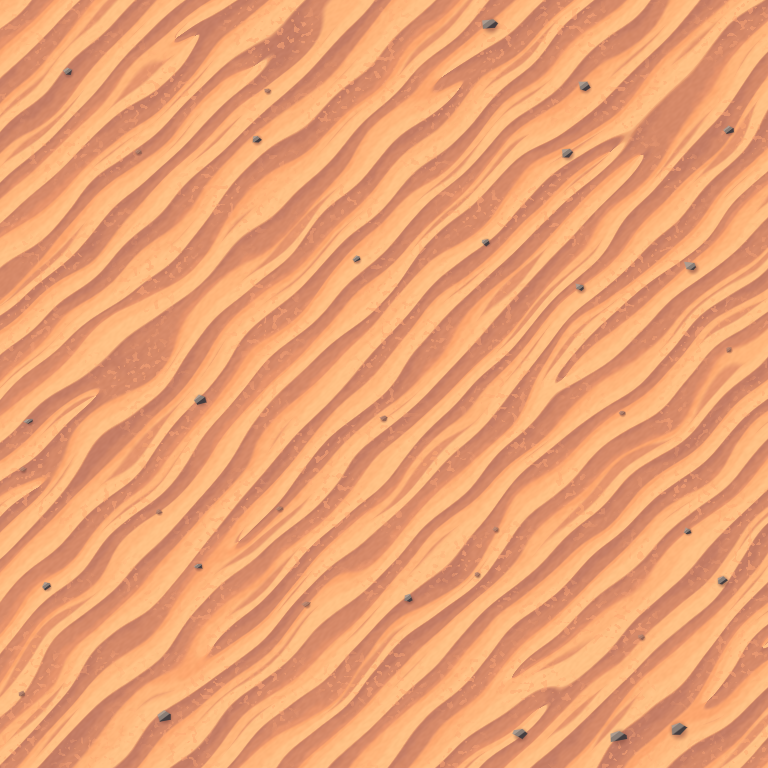
Reproduce this texture procedurally as a Shadertoy shader.

```glsl
// Wind-blown sand: diagonal ripples with sharp crests, mauve lee slopes and small grey stones.
// A warped phase runs across the ripples; scattered dislocations in it make them fork and end.
// Gradient noise varies the ripple widths, cuts thin slivers and lays worn flecks over the sand.

const float TAU = 6.2831853;

vec2 hash2(vec2 p) {
    vec3 h = fract(p.xyx * vec3(0.1031, 0.1030, 0.0973));
    h += dot(h, h.yzx + 33.33);
    return fract((h.xx + h.yz) * h.zy);
}

float cornerSlope(vec2 cell, vec2 offset) {
    float angle = TAU * hash2(cell).x;
    return dot(vec2(cos(angle), sin(angle)), offset);
}

// Gradient noise, roughly -1 to 1
float noise(vec2 p) {
    vec2 i = floor(p), f = p - i;
    vec2 w = f * f * f * (f * (f * 6.0 - 15.0) + 10.0);
    vec2 e = vec2(1, 0);
    float low = mix(cornerSlope(i, f), cornerSlope(i + e, f - e), w.x);
    float high = mix(cornerSlope(i + e.yx, f - e.yx), cornerSlope(i + e.xx, f - e.xx), w.x);
    return 1.5 * mix(low, high, w.y);
}

// x runs along the ripples, y across them towards the lower right
vec2 toRipple(vec2 p) {
    return vec2(dot(p, vec2(0.73, 0.683)), dot(p, vec2(0.683, -0.73)));
}

float ripplePhase(vec2 q) {
    float phase = 21.5 * q.y;
    phase += 0.3 * noise(q * vec2(3.0, 5.0) + 7.0);
    phase += 0.26 * noise(q * vec2(9.0, 13.0) + 31.0);
    // Each dislocation adds or removes one ripple on one side
    for (int i = 0; i < 16; i++) {
        vec2 d = q - toRipple(hash2(vec2(float(i) * 3.7 + 2.0, 19.0)));
        float turn = i % 2 == 0 ? 1.0 : -1.0;
        phase += turn * atan(d.y, 0.3 * d.x) / TAU;
    }
    return phase;
}

vec3 sandColor(vec2 uv) {
    vec2 q = toRipple(uv);
    float t = fract(ripplePhase(q));
    float shadeWidth = 0.47 + 0.25 * noise(q * vec2(7.0, 19.0) + 53.0);
    shadeWidth = clamp(shadeWidth, 0.16, 0.8);
    float mottle = noise(uv * 30.0) + 0.6 * noise(uv * 80.0);

    // Lee slope: darkest below the crest, warmer towards the trough
    float depth = t / shadeWidth + 0.14 * mottle + 0.4 * noise(q * vec2(4.0, 11.0) + 90.0);
    vec3 shade = mix(vec3(0.77, 0.49, 0.395), vec3(0.84, 0.54, 0.41), smoothstep(0.15, 0.55, depth));
    shade = mix(shade, vec3(0.91, 0.58, 0.42), smoothstep(0.8, 1.1, depth));

    // Sunlit slope: peach in the trough, yellow up to the next crest
    float rise = max(smoothstep(shadeWidth, 0.97, t), 1.0 - smoothstep(0.0, 0.04, t));
    rise += 0.07 * mottle + 0.2 * noise(q * vec2(4.0, 8.0) + 17.0);
    vec3 lit = mix(vec3(0.99, 0.65, 0.43), vec3(1.0, 0.71, 0.48), smoothstep(-0.05, 0.15, rise));
    lit = mix(lit, vec3(1.0, 0.755, 0.52), smoothstep(0.45, 0.8, rise));

    // Thin pointed slivers of shade on the sunlit slope
    float sliverWidth = 0.28 * noise(q * vec2(6.0, 17.0) + 140.0) - 0.06;
    float sliver = smoothstep(-0.04, 0.04, sliverWidth - abs(t - 0.5 * shadeWidth - 0.47));
    lit = mix(lit, vec3(0.89, 0.57, 0.42), 0.9 * sliver);

    // Worn flecks gathered in patches
    float patches = smoothstep(-0.3, 0.5, noise(uv * 13.0 + 11.0));
    float fleck = smoothstep(0.3, 0.45, noise(uv * vec2(105.0, 125.0)) + 0.45 * noise(uv * 230.0));
    shade = mix(shade, vec3(0.95, 0.62, 0.45), 0.7 * fleck * patches);
    lit = mix(lit, vec3(0.99, 0.66, 0.45), 0.55 * fleck * patches);

    float inShade = smoothstep(0.0, 0.06, t)
        * (1.0 - smoothstep(shadeWidth - 0.035, shadeWidth + 0.035, t));
    vec3 color = mix(lit, shade, inShade);
    return color + 0.016 * noise(q * vec2(110.0, 260.0));
}

// At most one faceted stone in each cell of a loose grid
vec3 addStone(vec3 sand, vec2 uv, float pixel) {
    vec2 cell = floor(uv * 7.0);
    vec2 place = hash2(cell + 41.0), traits = hash2(cell + 83.0);
    if (traits.x > 0.65) return sand;
    vec2 d = uv - (cell + 0.15 + 0.7 * place) / 7.0;
    float size = mix(0.0035, 0.0105, traits.y * traits.y);

    float edge = -1.0;
    for (int i = 0; i < 5; i++) {
        vec2 side = hash2(cell + float(i) * 5.0 + 120.0);
        float angle = (float(i) + 0.6 * side.x) * TAU / 5.0 + TAU * place.x;
        vec2 normal = vec2(cos(angle), sin(angle));
        edge = max(edge, dot(d * vec2(0.85, 1.1), normal) - size * (0.6 + 0.4 * side.y));
    }
    float shadow = 1.0 - smoothstep(0.4, 1.5, length(d + size * vec2(-0.2, 0.3)) / size);
    vec3 color = mix(sand, vec3(0.55, 0.32, 0.27), 0.6 * shadow);

    // Pale top facet, dark lower right facet
    float facing = dot(d, vec2(-0.6, 0.8)) / size;
    vec3 stone = mix(vec3(0.27, 0.24, 0.25), vec3(0.54, 0.49, 0.46), smoothstep(-0.4, -0.15, facing));
    stone = mix(stone, vec3(0.68, 0.61, 0.56), smoothstep(0.3, 0.5, facing));
    stone = mix(stone, vec3(0.78, 0.49, 0.37), 0.6 * step(traits.y, 0.3));
    return mix(color, stone, 1.0 - smoothstep(-pixel, pixel, edge));
}

void mainImage(out vec4 fragColor, in vec2 fragCoord) {
    vec2 uv = fragCoord / iResolution.y;
    vec3 color = addStone(sandColor(uv), uv, 0.7 / iResolution.y);
    fragColor = vec4(clamp(color, 0.0, 1.0), 1.0);
}
```
